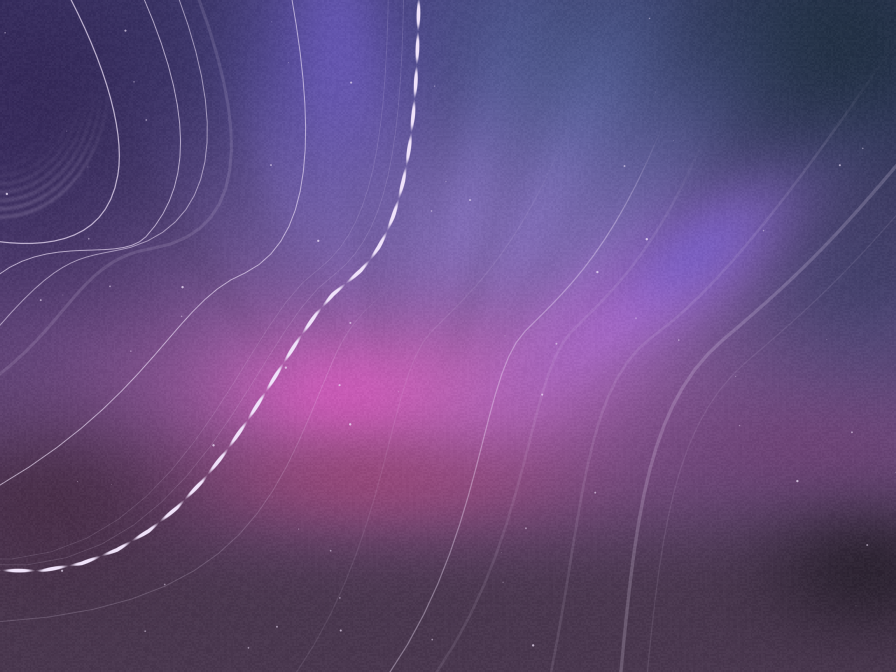
Write a Shadertoy shader that draws this texture.

```glsl
const float GRID = 576.0;        // design units per canvas height
const int STEPS = 14;            // segments per Bezier piece
const float DASH_PERIOD = 29.0;
const vec2 DASH_RADII = vec2(11.0, 1.6);
const float GRAIN = 0.035;
const float RAY_CONTRAST = 0.13;
const float STAR_CELL = 44.0;
const float STAR_SHARE = 0.35;
const vec3 INK_COLOR = vec3(0.94, 0.89, 0.98);

float hash(vec2 p) {
    return fract(sin(dot(p, vec2(127.1, 311.7))) * 43758.5453);
}

float noise(vec2 p) {
    vec2 i = floor(p), f = fract(p);
    f = f * f * (3.0 - 2.0 * f);
    return mix(mix(hash(i), hash(i + vec2(1, 0)), f.x),
               mix(hash(i + vec2(0, 1)), hash(i + 1.0), f.x), f.y);
}

vec2 turn(vec2 p, float angle) {
    float c = cos(angle), s = sin(angle);
    return vec2(c * p.x - s * p.y, s * p.x + c * p.y);
}

void glow(inout vec3 col, vec2 offset, vec2 radii, vec3 tint, float amount) {
    vec2 q = offset / radii;
    col = mix(col, tint, amount * exp(-dot(q, q)));
}

// Nearest point on one cubic: x = distance, y = arc position, z = length so far
void bezier(vec2 p, vec2 a, vec2 b, vec2 c, vec2 d, inout vec3 hit) {
    vec2 prev = a;
    for (int i = 1; i <= STEPS; i++) {
        float t = float(i) / float(STEPS), u = 1.0 - t;
        vec2 q = u * u * u * a + 3.0 * u * t * (u * b + t * c) + t * t * t * d;
        vec2 e = q - prev;
        float h = clamp(dot(p - prev, e) / dot(e, e), 0.0, 1.0);
        float dist = length(p - prev - e * h), len = length(e);
        if (dist < hit.x) hit.xy = vec2(dist, hit.z + h * len);
        hit.z += len;
        prev = q;
    }
}

vec2 path(vec2 p, vec2 a, vec2 b, vec2 c, vec2 d, vec2 e, vec2 f, vec2 g) {
    vec3 hit = vec3(1e4, 0.0, 0.0);
    bezier(p, a, b, c, d, hit);
    bezier(p, d, e, f, g, hit);
    return hit.xy;
}

float cover(float dist, float halfWidth) {
    float aa = 0.7 * GRID / iResolution.y;
    return 1.0 - smoothstep(halfWidth - aa, halfWidth + aa, dist);
}

float fadedLine(vec2 hit, float halfWidth) {
    return cover(hit.x, halfWidth) * smoothstep(0.0, 130.0, hit.y);
}

vec2 dashedPath(vec2 p) {
    return path(p, vec2(359, -2), vec2(357, 130), vec2(345, 205), vec2(300, 240), vec2(230, 286), vec2(185, 506), vec2(-2, 489));
}

vec2 slimPath(vec2 p) {
    return path(p, vec2(575, 90), vec2(528, 212), vec2(488, 246), vec2(450, 284), vec2(412, 322), vec2(415, 460), vec2(333, 578));
}

vec2 widePath(vec2 p) {
    return path(p, vec2(770, 140), vec2(715, 205), vec2(685, 236), vec2(620, 291), vec2(556, 345), vec2(545, 440), vec2(532, 578));
}

vec3 aurora(vec2 p) {
    vec3 col = mix(vec3(0.27, 0.26, 0.48), vec3(0.41, 0.30, 0.50), smoothstep(40.0, 300.0, p.y));
    col = mix(col, vec3(0.29, 0.22, 0.31), smoothstep(350.0, 520.0, p.y));
    // Cool upper sky
    glow(col, p - vec2(10, 90), vec2(185, 200), vec3(.20, .15, .33), .85);
    glow(col, p - vec2(720, 30), vec2(190, 150), vec3(.13, .19, .26), .95);
    glow(col, p - vec2(490, 90), vec2(120, 150), vec3(.31, .37, .57), .8);
    glow(col, turn(p - vec2(292, 70), .12), vec2(66, 150), vec3(.43, .36, .76), .8);
    glow(col, p - vec2(740, 240), vec2(110, 90), vec3(.23, .25, .41), .7);
    glow(col, p - vec2(410, 205), vec2(200, 105), vec3(.49, .42, .70), .92);
    // Warm band and dark corners
    glow(col, p - vec2(340, 340), vec2(215, 82), vec3(.74, .39, .70), .95);
    glow(col, p - vec2(290, 342), vec2(75, 42), vec3(.83, .35, .74), .7);
    glow(col, p - vec2(320, 412), vec2(160, 44), vec3(.59, .27, .45), .75);
    glow(col, p - vec2(40, 430), vec2(130, 75), vec3(.27, .17, .26), .8);
    glow(col, p - vec2(690, 385), vec2(140, 48), vec3(.44, .26, .46), .7);
    glow(col, p - vec2(745, 490), vec2(85, 55), vec3(.16, .13, .18), .85);
    // Slanted violet ray
    glow(col, turn(p - vec2(535, 268), .6), vec2(125, 44), vec3(.69, .42, .80), .85);
    glow(col, turn(p - vec2(598, 216), .6), vec2(75, 37), vec3(.48, .39, .81), .75);
    // Fan of soft rays
    vec2 fan = p - vec2(340, 440);
    float rays = noise(vec2(atan(fan.x, -fan.y) * 9.0, length(fan) * 0.006)) - 0.5;
    return col * (1.0 + RAY_CONTRAST * rays * smoothstep(380.0, 180.0, p.y));
}

float contours(vec2 p) {
    // Bright left bends
    float ink = 0.75 * cover(path(p, vec2(60, -2), vec2(92, 60), vec2(107, 115), vec2(101, 150), vec2(92, 205), vec2(45, 213), vec2(-2, 207)).x, 0.5);
    ink += 0.68 * cover(path(p, vec2(123, -2), vec2(165, 95), vec2(165, 160), vec2(125, 203), vec2(102, 226), vec2(45, 200), vec2(-2, 236)).x, 0.4);
    ink += 0.58 * cover(path(p, vec2(153, -2), vec2(195, 110), vec2(185, 190), vec2(112, 212), vec2(70, 222), vec2(55, 215), vec2(-2, 281)).x, 0.4);
    ink += 0.13 * cover(path(p, vec2(170, -2), vec2(215, 120), vec2(210, 200), vec2(130, 213), vec2(70, 222), vec2(60, 275), vec2(-2, 322)).x, 1.3);
    ink += 0.66 * cover(path(p, vec2(250, -2), vec2(270, 110), vec2(270, 205), vec2(210, 234), vec2(150, 258), vec2(132, 339), vec2(-2, 417)).x, 0.4);
    // Dashes and their faint echoes
    vec2 hit = dashedPath(p);
    float dashX = (fract(hit.y / DASH_PERIOD) - 0.5) * DASH_PERIOD;
    ink += cover((length(vec2(dashX, hit.x) / DASH_RADII) - 1.0) * DASH_RADII.y, 0.0);
    for (float i = 1.0; i < 3.0; i++)
        ink += 0.16 * cover(dashedPath(p + i * vec2(13, 5)).x, 0.3);
    // Faint right bends
    ink += 0.19 * fadedLine(path(p, vec2(356, 225), vec2(330, 256), vec2(305, 262), vec2(285, 310), vec2(238, 420), vec2(215, 520), vec2(-2, 533)), 0.4);
    ink += 0.4 * fadedLine(slimPath(p), 0.5) + 0.1 * fadedLine(slimPath(p + vec2(80, 0)), 0.5);
    ink += 0.1 * fadedLine(slimPath(p - vec2(40, 0)), 1.1);
    ink += 0.11 * fadedLine(path(p, vec2(770, 33), vec2(690, 150), vec2(620, 245), vec2(560, 288), vec2(500, 331), vec2(500, 440), vec2(472, 578)), 1.1);
    ink += 0.2 * cover(widePath(p).x, 1.4) + 0.1 * cover(widePath(p - vec2(21, 18)).x, 0.5);
    // Fine nested arcs
    float r = length((p - vec2(0, 70)) / vec2(1.0, 1.25));
    float arcs = smoothstep(45.0, 92.0, r) * (1.0 - smoothstep(93.0, 98.0, r)) * smoothstep(60.0, 190.0, p.y);
    return ink + 0.14 * arcs * (0.5 + 0.5 * sin(r * 1.1));
}

float stars(vec2 p) {
    vec2 cell = floor(p / STAR_CELL);
    vec2 centre = (cell + 0.1 + 0.8 * vec2(hash(cell), hash(cell + 17.0))) * STAR_CELL;
    float size = hash(cell + 41.0);
    return step(hash(cell + 73.0), STAR_SHARE) * (0.2 + 0.6 * size) * cover(length(p - centre), 0.3 + 0.7 * size);
}

void mainImage(out vec4 fragColor, in vec2 fragCoord) {
    vec2 p = vec2(fragCoord.x, iResolution.y - fragCoord.y) * GRID / iResolution.y;
    vec3 col = aurora(p) + GRAIN * (hash(floor(p / 1.5)) - 0.5);
    col = mix(col, INK_COLOR, clamp(contours(p) + stars(p), 0.0, 1.0));
    fragColor = vec4(col, 1.0);
}
```
